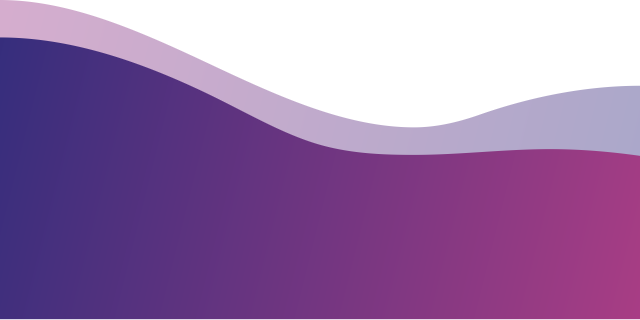
This background is drawn by a Shadertoy shader. Its source:

```glsl
// Two flowing waves on white: a pale translucent-looking band behind a deep
// indigo-to-magenta body. Each crest is a smooth cubic Hermite curve, and
// both layers are filled with a slightly tilted linear gradient.

const int KNOTS = 6;

// Crest knots: x (0..2), height (0..1), slope
const vec3 BAND_CREST[KNOTS] = vec3[KNOTS](
    vec3(0.000, 1.000, 0.00), vec3(0.651, 0.802, -0.47),
    vec3(1.294, 0.602, 0.00), vec3(1.497, 0.641, 0.35),
    vec3(1.747, 0.708, 0.184), vec3(2.000, 0.732, 0.00));
const vec3 BODY_CREST[KNOTS] = vec3[KNOTS](
    vec3(0.000, 0.883, 0.00), vec3(0.651, 0.706, -0.48),
    vec3(1.013, 0.544, -0.26), vec3(1.294, 0.516, 0.00),
    vec3(1.719, 0.534, 0.00), vec3(2.000, 0.513, -0.14));

const vec3 PAPER      = vec3(1.0);
const vec3 BAND_LEFT  = vec3(0.835, 0.680, 0.808);
const vec3 BAND_RIGHT = vec3(0.660, 0.655, 0.790);
const vec3 BODY_LEFT  = vec3(0.210, 0.178, 0.488);
const vec3 BODY_RIGHT = vec3(0.660, 0.240, 0.520);

const float TILT = 0.25;           // downward lean of the gradients
const float GRADIENT_TOP = 0.883;  // height where the gradients start
const float FLOOR = 0.0025;        // thin paper strip at the bottom

// Height of the cubic Hermite curve at x
float crestHeight(vec3 knots[KNOTS], float x) {
    float height = knots[0].y;
    for (int i = 0; i < KNOTS - 1; i++) {
        vec3 a = knots[i], b = knots[i + 1];
        if (x >= a.x) {
            float span = b.x - a.x;
            float t = (x - a.x) / span;
            float s = 1.0 - t;
            height = mix(a.y, b.y, t * t * (3.0 - 2.0 * t))
                   + span * t * s * (a.z * s - b.z * t);
        }
    }
    return height;
}

// Antialiased coverage of the region where d is positive
float coverage(float d) {
    float pixel = length(vec2(dFdx(d), dFdy(d)));
    return clamp(0.5 + d / max(pixel, 1e-6), 0.0, 1.0);
}

void mainImage(out vec4 fragColor, in vec2 fragCoord) {
    vec2 p = fragCoord / iResolution.xy * vec2(2.0, 1.0);

    // Shared gradient position, left to right with a downward lean
    float blend = (p.x + TILT * (GRADIENT_TOP - p.y)) / (2.0 + TILT * GRADIENT_TOP);
    blend = clamp(blend, 0.0, 1.0);

    // Back band, then front body
    vec3 color = PAPER;
    color = mix(color, mix(BAND_LEFT, BAND_RIGHT, blend),
                coverage(crestHeight(BAND_CREST, p.x) - p.y));
    color = mix(color, mix(BODY_LEFT, BODY_RIGHT, blend),
                coverage(crestHeight(BODY_CREST, p.x) - p.y));

    // Paper strip along the lower edge
    color = mix(color, PAPER, coverage(FLOOR - p.y));

    fragColor = vec4(color, 1.0);
}
```
